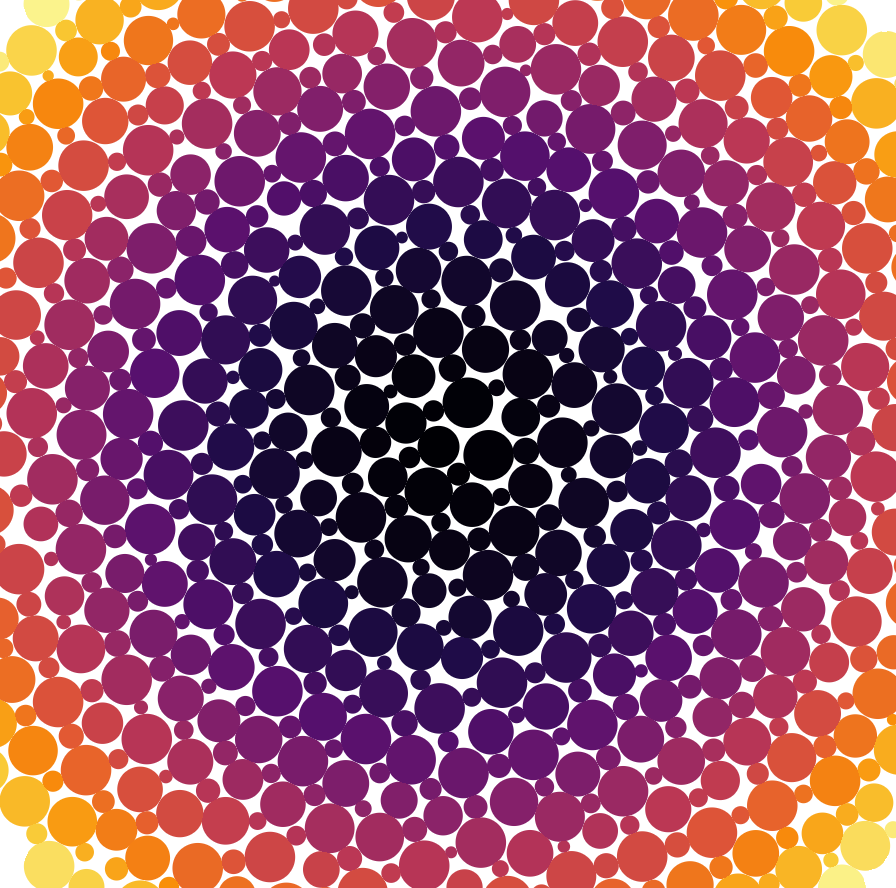
Write a Shadertoy shader that draws this pattern.

```glsl
const float GRID = 18.0;       // lattice cells per canvas height
const float DRIFT = 0.2;       // how far a large disk may leave its node
const float MAX_RADIUS = 0.5;

vec3 hash3(vec2 p) {
    vec3 q = fract(vec3(p.xyx) * vec3(0.1031, 0.1030, 0.0973));
    q += dot(q, q.yxz + 33.33);
    return fract((q.xxy + q.yzz) * q.zyx);
}

// Dark violet to pale yellow heat ramp
vec3 heat(float t) {
    float s = clamp(t, 0.0, 1.0) * 8.0;
    vec3 c = mix(vec3(0.0, 0.0, 0.014), vec3(0.12, 0.047, 0.28), min(s, 1.0));
    c = mix(c, vec3(0.34, 0.062, 0.43), clamp(s - 1.0, 0.0, 1.0));
    c = mix(c, vec3(0.54, 0.134, 0.415), clamp(s - 2.0, 0.0, 1.0));
    c = mix(c, vec3(0.736, 0.216, 0.33), clamp(s - 3.0, 0.0, 1.0));
    c = mix(c, vec3(0.89, 0.35, 0.20), clamp(s - 4.0, 0.0, 1.0));
    c = mix(c, vec3(0.978, 0.557, 0.035), clamp(s - 5.0, 0.0, 1.0));
    c = mix(c, vec3(0.976, 0.788, 0.20), clamp(s - 6.0, 0.0, 1.0));
    return mix(c, vec3(0.988, 0.998, 0.645), clamp(s - 7.0, 0.0, 1.0));
}

vec2 limitLength(vec2 v, float limit) {
    return v * min(1.0, limit / max(length(v), 0.0001));
}

// Disks hold their centre in xy and their radius in z
vec3 seedDisk(vec2 node) {
    vec3 rnd = hash3(node + 200.0);
    vec2 jitter = limitLength(rnd.xy * 2.0 - 1.0, 1.0) * DRIFT;
    return vec3(node + jitter, mix(0.32, MAX_RADIUS, sqrt(rnd.z)));
}

// Clearance from a point to each of four disks
vec4 clearance(vec2 p, vec3 a, vec3 b, vec3 c, vec3 d) {
    return vec4(distance(p, a.xy) - a.z, distance(p, b.xy) - b.z,
                distance(p, c.xy) - c.z, distance(p, d.xy) - d.z);
}

// Push a disk off its closest neighbours, then let it grow
vec3 settle(vec2 home, float drift, float cap, vec3 a, vec3 b, vec3 c, vec3 d) {
    vec2 p = home;
    for (int i = 0; i < 3; i++) {
        vec4 gap = clearance(p, a, b, c, d);
        vec4 push = max(dot(gap, vec4(0.25)) - gap, 0.0);
        p += 0.8 * (normalize(p - a.xy) * push.x + normalize(p - b.xy) * push.y
                  + normalize(p - c.xy) * push.z + normalize(p - d.xy) * push.w);
    }
    p = home + limitLength(p - home, drift);
    vec4 gap = clearance(p, a, b, c, d);
    return vec3(p, min(cap, min(min(gap.x, gap.y), min(gap.z, gap.w))));
}

// Seeds on one checker colour, fitted disks on the other
vec3 nodeDisk(vec2 node) {
    if (mod(node.x + node.y, 2.0) < 0.5) return seedDisk(node);
    vec2 side = vec2(1.0, 0.0);
    return settle(node, DRIFT, MAX_RADIUS, seedDisk(node - side), seedDisk(node + side),
                  seedDisk(node - side.yx), seedDisk(node + side.yx));
}

// Signed depth inside a disk, swollen slightly so that neighbours touch
float depth(vec2 p, vec3 disk) {
    return disk.z + 0.012 - distance(p, disk.xy);
}

void mainImage(out vec4 fragColor, in vec2 fragCoord) {
    // Tilt the lattice so that its rows do not follow the canvas edges
    vec2 p = (fragCoord - 0.5 * iResolution.xy) / iResolution.y * GRID;
    float tilt = 0.42;
    p = mat2(cos(tilt), sin(tilt), -sin(tilt), cos(tilt)) * p;
    vec2 middle = floor(p + 0.5);
    float pixel = GRID / iResolution.y;

    // Large disks around the nearest node
    vec3 nodes[9];
    vec3 top = vec3(0.0);
    float inside = -9.0;
    for (int i = 0; i < 9; i++) {
        nodes[i] = nodeDisk(middle + vec2(i % 3, i / 3) - 1.0);
        float edge = depth(p, nodes[i]);
        if (edge > inside) { inside = edge; top = nodes[i]; }
    }

    // Small disks in the gaps between four nodes
    if (inside < pixel) {
        for (int i = 0; i < 4; i++) {
            ivec2 corner = ivec2(i % 2, i / 2);
            int k = corner.y * 3 + corner.x;
            vec3 filler = settle(middle + vec2(corner) - 0.5, 0.16, 0.34,
                                 nodes[k], nodes[k + 1], nodes[k + 3], nodes[k + 4]);
            float edge = depth(p, filler);
            if (filler.z > 0.1 && edge > inside) { inside = edge; top = filler; }
        }
    }

    // Each disk takes one colour from its distance to the canvas centre
    float reach = length(top.xy) / GRID;
    float cover = clamp(inside / pixel + 0.5, 0.0, 1.0) * step(reach, 0.672);
    float warmth = reach / 0.68;
    fragColor = vec4(mix(vec3(1.0), heat(warmth * warmth), cover), 1.0);
}
```
